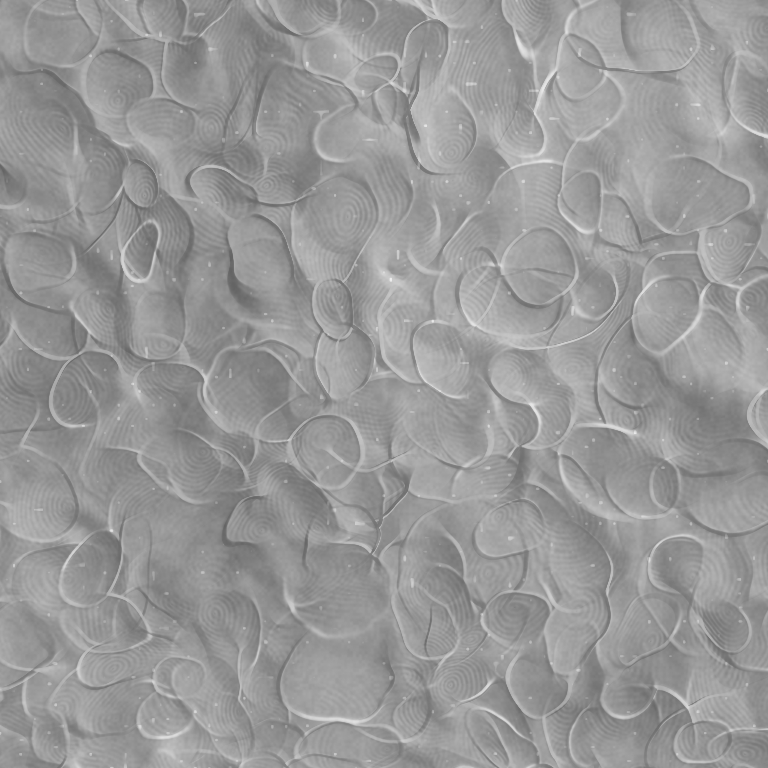
This texture is drawn by a Shadertoy shader. Its source:

```glsl
// Grey modelling clay pressed all over by fingertips: overlapping shallow dabs
// with torn rims and fine skin ridges are stacked into a height field, which is
// then lit by a low side light and toned with soft smudges and grain.

vec3 hash3(vec2 p) {
    vec3 q = fract(p.xyx * vec3(0.1031, 0.1030, 0.0973));
    q += dot(q, q.yxz + 33.33);
    return fract((q.xxy + q.yzz) * q.zyx);
}

float noise(vec2 p) {
    vec2 i = floor(p), f = fract(p);
    f = f * f * f * (f * (f * 6.0 - 15.0) + 10.0);
    return mix(mix(hash3(i).x, hash3(i + vec2(1, 0)).x, f.x),
               mix(hash3(i + vec2(0, 1)).x, hash3(i + vec2(1, 1)).x, f.x), f.y);
}

vec2 noise2(vec2 p) {
    return vec2(noise(p), noise(p + 47.3)) - 0.5;
}

// Returns the height in x and the bright torn creases in y.
vec2 claySurface(vec2 p) {
    p += 0.045 * noise2(p * 8.0 + 3.0) + 0.010 * noise2(p * 27.0 + 9.0);
    float height = 0.030 * noise(p * 6.0) + 0.012 * noise(p * 17.0 + 5.0);
    float crease = 0.0;

    for (int layer = 0; layer < 4; layer++) {
        float size = 0.17 * pow(0.78, float(layer));
        vec2 shift = vec2(41.0, 67.0) * float(layer) + 20.0;
        vec2 cell = floor(p / size);
        for (int k = 0; k < 9; k++) {
            vec2 id = cell + vec2(k % 3 - 1, k / 3 - 1);
            vec3 place = hash3(id + shift);
            vec3 form = hash3(id + shift + 311.0);
            if (place.z < 0.25) continue;

            // Turned, squeezed fingertip outline
            float turn = 6.2832 * fract(place.z * 17.0);
            vec2 q = p - (id + 0.15 + 0.7 * place.xy) * size;
            q = mat2(cos(turn), sin(turn), -sin(turn), cos(turn)) * q;
            q.y *= 1.0 + 0.6 * form.y;
            float radius = size * mix(0.4, 0.75, form.z);
            float d = length(q) - radius;
            if (d > 0.036) continue;

            // The rim is crisp in some stretches and smeared in others
            float smear = smoothstep(0.33, 0.72, noise(p * 11.0 + form.xy * 50.0));
            float soft = mix(0.003, 0.035, smear);
            float cover = 1.0 - smoothstep(-soft, soft, d);

            // Bowl, tilt and curved skin ridges
            float pressed = 0.12 * dot(q, q) / radius + 0.3 * dot(q, form.xy - 0.5);
            float whorl = length(q * vec2(1.0, 0.8) - radius * 1.6 * (form.zx - 0.5));
            float ridgeFade = smoothstep(0.25, 0.7, noise(p * 15.0 + form.yz * 30.0));
            pressed += 0.00016 * ridgeFade * sin(880.0 * whorl);
            height = mix(height, 0.35 * height + pressed, cover);

            // Clay squeezed up along the crisp part of the rim
            float lip = exp(-d * d / 0.000012) * (1.0 - smear);
            height += 0.0013 * lip;
            float torn = smoothstep(0.55, 0.75, noise(p * 19.0 + form.zx * 40.0));
            crease = crease * (1.0 - cover) + lip * torn;
        }
    }
    return vec2(height, crease);
}

void mainImage(out vec4 fragColor, in vec2 fragCoord) {
    vec2 p = fragCoord / iResolution.y;

    // Slope toward the light by finite differences
    float e = 0.0013;
    vec2 here = claySurface(p);
    vec2 slope = vec2(claySurface(p + vec2(e, 0)).x,
                      claySurface(p + vec2(0, e)).x) - here.x;
    float light = -dot(slope / e, normalize(vec2(0.85, 0.5)));
    light *= mix(1.1, 2.2, noise(p * 2.5 + 8.0));

    // Compressed shading, smudges, fine grain and pale creases
    float tone = 0.6 + 0.14 * light / sqrt(1.0 + light * light);
    tone += 0.09 * (noise(p * 3.5 + 30.0) - 0.5) + 0.07 * (noise(p * 13.0) - 0.5);
    tone += 0.03 * (noise(p * 260.0) - 0.5) + 0.03 * (noise(p * 95.0) - 0.5);
    tone += 0.12 * min(here.y, 1.0);
    tone += 0.15 * smoothstep(0.93, 1.0, noise(p * 110.0 + 60.0));

    fragColor = vec4(vec3(clamp(tone, 0.0, 1.0)), 1.0);
}
```
